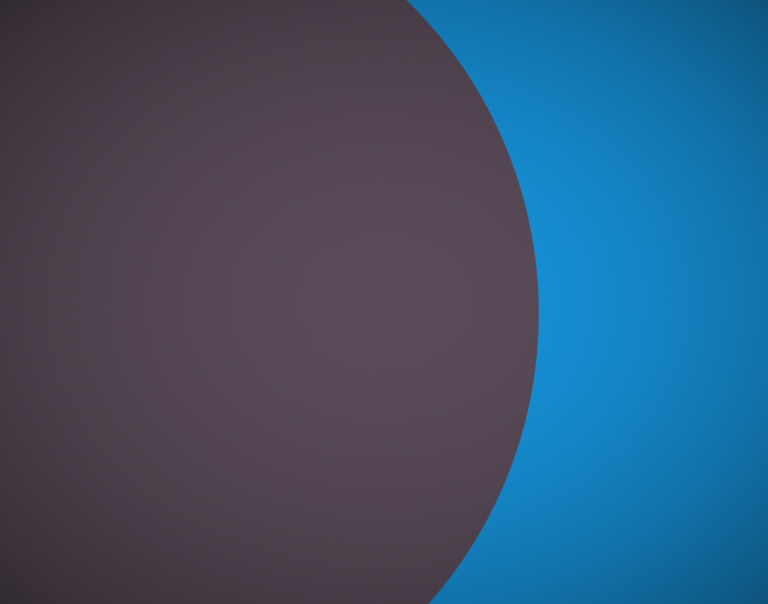
This background is drawn by a WebGL 2 fragment shader. Its source:

```glsl
#version 300 es
precision highp float;
// A large plum disc, cut off by the left, top and bottom edges, on a blue field.
// The disc is a distance function in units of canvas height; an elliptical
// vignette that follows the canvas shape darkens both colours.

#define DISC_CENTER vec2(0.168, 0.481)
#define DISC_RADIUS 0.724
#define PLUM vec3(0.350, 0.295, 0.347)
#define BLUE vec3(0.088, 0.575, 0.855)
#define VIGNETTE 0.88

uniform vec2 u_resolution;
out vec4 fragColor;

float discDistance(vec2 point) {
  return length(point - DISC_CENTER) - DISC_RADIUS;
}

float vignette(vec2 uv) {
  vec2 offset = uv - 0.5;
  return 1.0 - VIGNETTE * dot(offset, offset);
}

// Small per-pixel noise that hides banding in the slow gradients
float hash(vec2 cell) {
  return fract(sin(dot(cell, vec2(12.99, 78.23))) * 43758.5);
}

void main() {
  vec2 uv = gl_FragCoord.xy / u_resolution;
  vec2 point = gl_FragCoord.xy / u_resolution.y;

  // Disc over field, with an edge one pixel wide
  float pixel = 1.0 / u_resolution.y;
  float field = smoothstep(-pixel, pixel, discDistance(point));
  vec3 color = mix(PLUM, BLUE, field);

  // Shade towards the edges, then dither
  color *= vignette(uv);
  color += (hash(gl_FragCoord.xy) - 0.5) / 255.0;
  fragColor = vec4(color, 1.0);
}
```
